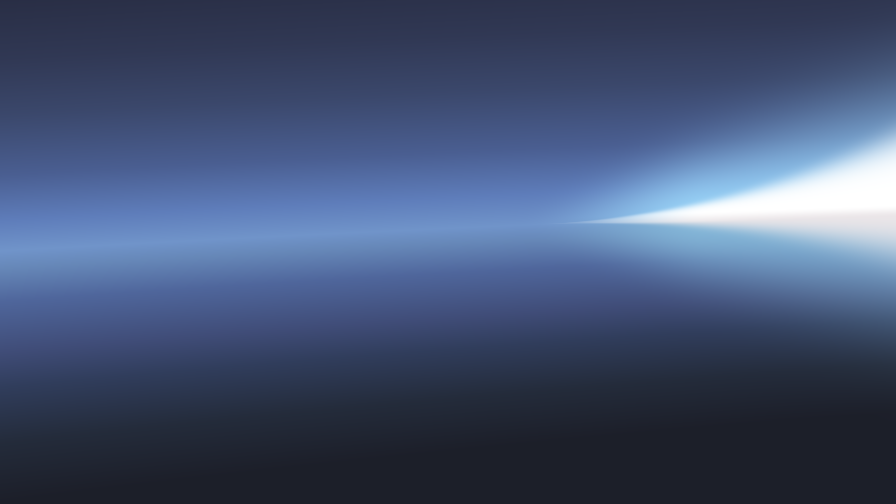
Give the GLSL for this background, as a Shadertoy shader.

```glsl
// Draws a hazy blue horizon band with a white flare opening toward the right edge.

const vec3 RIDGE_BLUE = vec3(0.44, 0.58, 0.79);
const vec3 FLARE_WHITE = vec3(1.0, 1.0, 1.0);
const vec3 FLARE_GREY = vec3(0.92, 0.90, 0.91);
const vec3 HALO_SKY = vec3(0.60, 0.83, 0.97);
const vec3 HALO_GROUND = vec3(0.52, 0.72, 0.85);

// Height of the gently bowed horizon at a horizontal position.
float horizonHeight(float x) {
    return 0.502 + 0.1 * x - 0.02 * x * x;
}

// Moves toward the next colour stop as value passes from start to end.
vec3 blendStop(vec3 color, vec3 next, float start, float end, float value) {
    return mix(color, next, clamp((value - start) / (end - start), 0.0, 1.0));
}

// Bell-shaped falloff; larger powers give a flatter centre.
float falloff(float dist, float width, float power) {
    return exp(-pow(dist / max(width, 0.001), power));
}

// Colour above the horizon.
vec3 skyColor(float d) {
    vec3 c = blendStop(RIDGE_BLUE, vec3(0.37, 0.49, 0.73), 0.0, 0.06, d);
    c = blendStop(c, vec3(0.29, 0.37, 0.57), 0.06, 0.15, d);
    c = blendStop(c, vec3(0.23, 0.28, 0.42), 0.15, 0.27, d);
    c = blendStop(c, vec3(0.19, 0.22, 0.33), 0.27, 0.38, d);
    return blendStop(c, vec3(0.16, 0.18, 0.27), 0.38, 0.50, d);
}

// Colour below the horizon.
vec3 groundColor(float d) {
    vec3 c = blendStop(RIDGE_BLUE, vec3(0.40, 0.53, 0.72), 0.0, 0.035, d);
    c = blendStop(c, vec3(0.31, 0.40, 0.61), 0.035, 0.10, d);
    c = blendStop(c, vec3(0.25, 0.30, 0.47), 0.10, 0.20, d);
    c = blendStop(c, vec3(0.19, 0.24, 0.36), 0.20, 0.27, d);
    c = blendStop(c, vec3(0.14, 0.17, 0.23), 0.27, 0.38, d);
    return blendStop(c, vec3(0.11, 0.12, 0.16), 0.38, 0.50, d);
}

// Adds the wide halo, then the bright core, as the flare opens.
vec3 addFlare(vec3 base, float d, float opening, float above) {
    float haloWidth = mix(0.03, mix(0.18, 0.20, above), opening);
    float halo = smoothstep(0.0, 0.5, opening) * falloff(d, haloWidth, 2.0);
    vec3 color = mix(base, mix(HALO_GROUND, HALO_SKY, above), halo);

    float coreWidth = mix(0.085, 0.145, above) * pow(opening, 2.2);
    float core = smoothstep(0.05, 0.5, opening)
               * falloff(d, coreWidth, mix(2.5, 5.0, above));
    return mix(color, mix(FLARE_GREY, FLARE_WHITE, above), core);
}

void mainImage(out vec4 fragColor, in vec2 fragCoord) {
    vec2 uv = fragCoord / iResolution.xy;
    float height = uv.y - horizonHeight(uv.x);
    float dist = abs(height);
    float above = smoothstep(-0.012, 0.012, height);

    // Ground haze thins toward the right.
    vec3 ground = groundColor(dist * (1.0 + 0.25 * uv.x));
    vec3 color = mix(ground, skyColor(dist), above);

    float opening = clamp((uv.x - 0.58) / 0.42, 0.0, 1.0);
    color = addFlare(color, dist, opening, above);

    fragColor = vec4(color, 1.0);
}
```
